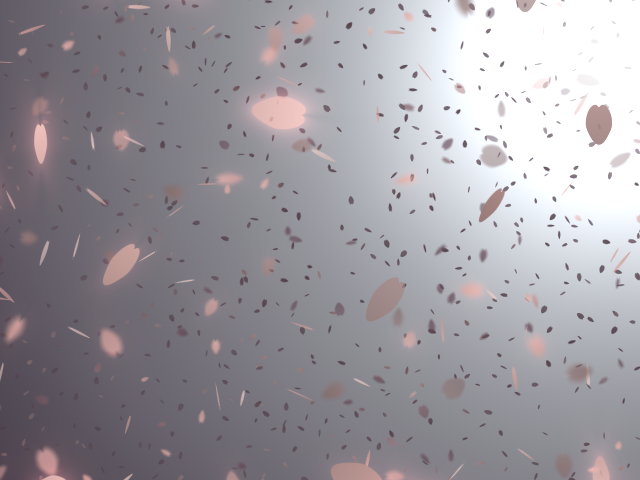
This background is drawn by a Shadertoy shader. Its source:

```glsl
// Drifting blossom petals and dark flecks in grey haze, lit from the upper right.
#define LIGHT_POS   vec2(1.28, 0.88)
#define HAZE_DARK   vec3(0.285, 0.250, 0.295)
#define HAZE_MID    vec3(0.575, 0.580, 0.605)
#define GLOW_COLOR  vec3(0.50, 0.50, 0.53)
#define FLECK_DARK  vec3(0.29, 0.21, 0.25)
#define PETAL_SHADE vec3(0.60, 0.48, 0.47)
#define PETAL_PINK  vec3(0.92, 0.69, 0.66)
#define PETAL_PALE  vec3(0.99, 0.85, 0.82)
#define CLUMPING    0.9

vec4 hash4(vec2 p) {
    vec4 q = fract(p.xyxy * vec4(0.1031, 0.1030, 0.0973, 0.1099));
    q += dot(q, q.wzxy + 33.33);
    return fract((q.xxyz + q.yzzw) * q.zywx);
}

// Gradient noise, roughly -0.7 to 0.7
float gradientNoise(vec2 p) {
    vec2 i = floor(p), f = p - i;
    vec2 u = f * f * f * (f * (f * 6.0 - 15.0) + 10.0);
    vec4 corner;
    for (int k = 0; k < 4; k++) {
        vec2 o = vec2(k & 1, k >> 1);
        float a = 6.2832 * hash4(i + o + 40.0).x;
        corner[k] = dot(vec2(cos(a), sin(a)), f - o);
    }
    return mix(mix(corner.x, corner.y, u.x), mix(corner.z, corner.w, u.x), u.y);
}

// Approximate distance to an oval petal, notched at +x and tapered at -x
float petalDistance(vec2 p, vec2 radii) {
    vec2 n = p / radii;
    p.x *= 1.0 + 0.3 * smoothstep(0.0, 0.7, n.x) * exp(-5.0 * abs(n.y));
    p.y *= 1.0 + 0.3 * smoothstep(0.0, -1.0, n.x);
    float k = length(p / radii);
    return k * (k - 1.0) / max(length(p / (radii * radii)), 1e-4);
}

// One depth layer: a jittered grid of petals with random turn, size and tilt.
// thin: range of width to length; lit: share of pale petals; glow: halo strength
void petalLayer(inout vec3 col, vec2 p, float seed, float cell, float density,
                float size, vec2 thin, float blur, float alpha,
                vec3 shade, vec3 bright, float lit, float glow) {
    vec2 home = floor(p / cell);
    float pixel = 0.8 / iResolution.y;
    for (int j = -1; j <= 1; j++)
    for (int i = -1; i <= 1; i++) {
        vec2 id = home + vec2(i, j);
        vec4 place = hash4(id + seed);
        vec4 look = hash4(id + seed + 71.7);
        vec2 center = (id + place.xy) * cell;
        float clump = 1.0 + CLUMPING * gradientNoise(center * 5.0 + seed);
        if (place.z > density * clump) continue;

        float a = 6.2832 * place.w;
        vec2 q = mat2(cos(a), -sin(a), sin(a), cos(a)) * (p - center);
        float len = size * mix(0.65, 1.2, look.x);
        float d = petalDistance(q, len * vec2(1.0, mix(thin.x, thin.y, look.y)));
        float soft = max(pixel, blur * mix(0.5, 1.3, look.z));

        // Petals far from the light show their lit side
        float side = 0.45 * (length(center - LIGHT_POS) - 0.75);
        float litAmount = smoothstep(-0.15, 0.15, lit + side - look.w);
        vec3 tone = mix(shade, bright, litAmount);
        tone *= 1.0 + 0.06 * q.x / len;
        float halo = glow * litAmount * exp(-45.0 * max(d, 0.0));
        col += halo * vec3(0.20, 0.10, 0.10);
        float cover = alpha * mix(0.7, 1.0, look.z);
        col = mix(col, tone, cover * smoothstep(soft, -soft, d));
    }
}

void mainImage(out vec4 fragColor, in vec2 fragCoord) {
    vec2 p = fragCoord / iResolution.y;
    float d = length(p - LIGHT_POS);

    // Haze and light
    vec3 col = mix(HAZE_MID, HAZE_DARK, (d - 0.72) / 0.83);
    col += GLOW_COLOR * exp(-6.0 * d * d);
    col += 0.012 * gradientNoise(p * 3.0);

    // Distant flecks, sparser on the dark side
    float fleckAlpha = mix(0.9, 0.5, smoothstep(0.7, 1.3, d));
    petalLayer(col, p, 11.0, 0.036, 0.52, 0.0075, vec2(0.2, 0.65), 0.0017,
               fleckAlpha, FLECK_DARK, PETAL_SHADE, 0.12, 0.0);
    petalLayer(col, p, 23.0, 0.085, 0.42, 0.012, vec2(0.3, 0.75), 0.0045,
               0.75, FLECK_DARK * 1.3, PETAL_PINK, 0.45, 0.0);

    // Thin edge-on petals
    petalLayer(col, p, 37.0, 0.115, 0.42, 0.025, vec2(0.05, 0.18), 0.0018,
               0.8, PETAL_PINK * 0.9, PETAL_PALE * 0.93, 0.4, 0.0);

    // Out-of-focus petals
    petalLayer(col, p, 53.0, 0.15, 0.42, 0.025, vec2(0.4, 0.8), 0.010,
               0.75, PETAL_SHADE * 0.9, PETAL_PINK, 0.55, 0.2);

    // Bloom veils what lies behind the light
    col = mix(col, vec3(1.0), 0.9 * exp(-35.0 * d * d));

    // Near petals, crisp with a warm halo
    petalLayer(col, p, 89.0, 0.27, 0.62, 0.058, vec2(0.28, 0.8), 0.0015,
               1.0, PETAL_SHADE * 1.05, mix(PETAL_PINK, PETAL_PALE, 0.5), 0.65, 1.0);

    fragColor = vec4(clamp(col, 0.0, 1.0), 1.0);
}
```
